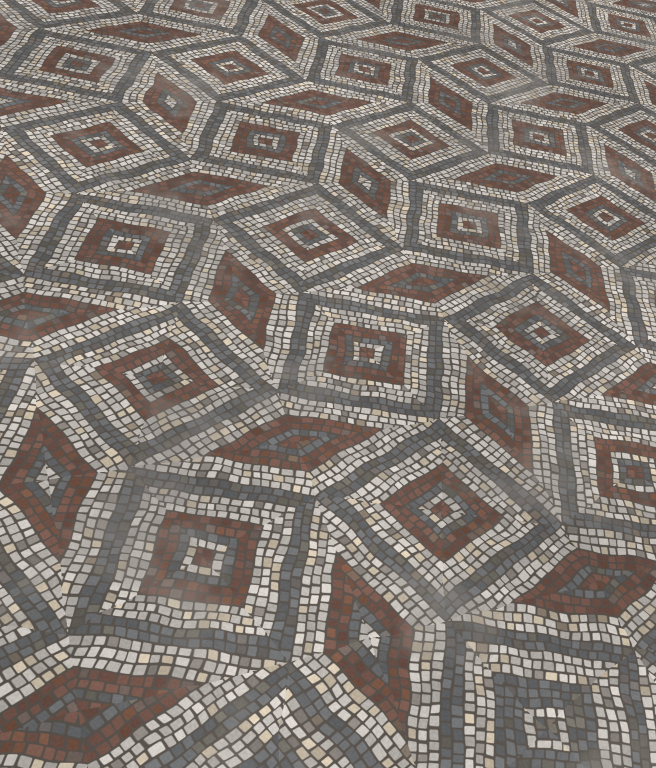
This pattern is drawn by a Shadertoy shader. Its source:

```glsl
const float SKEW = 0.195;  // tilt of tile edges against the lattice

struct Tile { vec2 local; vec2 center; float shear; };

float hash(vec2 p) {
    vec3 q = fract(vec3(p.xyx) * 0.1031);
    q += dot(q, q.yzx + 33.33);
    return fract((q.x + q.y) * q.z);
}

vec2 gradientAt(vec2 cell) {
    float angle = 6.2832 * hash(cell);
    return vec2(cos(angle), sin(angle));
}

float gradientNoise(vec2 p) {
    vec2 i = floor(p), f = p - i;
    vec2 u = f * f * f * (f * (f * 6.0 - 15.0) + 10.0);
    vec2 o = vec2(0, 1);
    float low = mix(dot(gradientAt(i), f), dot(gradientAt(i + o.yx), f - o.yx), u.x);
    float high = mix(dot(gradientAt(i + o), f - o), dot(gradientAt(i + 1.0), f - 1.0), u.x);
    return mix(low, high, u.y);
}

// Perspective view: canvas position to floor lattice position
vec2 canvasToFloor(vec2 uv) {
    mat3 camera = mat3(0.2733, 0.3292, 0.23,
                       0.3085, -0.174, -0.049,
                       0.4779, 0.5404, 1.0);
    vec3 q = inverse(camera) * vec3(uv, 1.0);
    return q.xy / q.z;
}

// Two squares and two rhombi share each lattice cell
Tile findTile(vec2 p, float skew) {
    Tile tile;
    float nearest = 1e5;
    for (int i = 0; i < 4; i++) {
        vec2 parity = vec2(i & 1, i >> 1);
        vec2 edgeA = vec2(0.5, skew * (2.0 * parity.x - 1.0));
        vec2 edgeB = vec2(skew * (1.0 - 2.0 * parity.y), 0.5);
        vec2 offset = p - 0.5 * parity;
        vec2 id = round(offset);
        vec2 local = inverse(mat2(edgeA, edgeB)) * (offset - id);
        float reach = max(abs(local.x), abs(local.y));
        if (reach < nearest) {
            nearest = reach;
            tile = Tile(local, id + 0.5 * parity, dot(edgeA, edgeB) / dot(edgeA, edgeA));
        }
    }
    return tile;
}

// Stone colour of each concentric row, counted from the tile edge
vec3 rowColour(float row, bool square, bool plain, float variant) {
    vec3 white = vec3(0.76, 0.74, 0.715);
    vec3 slate = vec3(0.415, 0.42, 0.425);
    vec3 brown = vec3(0.455, 0.335, 0.295);
    if (square) {
        vec3 accent = plain ? slate : brown;
        if (row < 2.0) return slate;
        if (row < 5.0) return white;
        if (row < 7.0) return accent;
        if (row < 8.0) return variant < 0.6 ? slate : white;
        if (row < 9.0) return variant < 0.6 ? white : slate;
        return accent;
    }
    if (row < 3.0) return white;
    if (row < 5.0) return brown;
    if (row < 6.0) return slate;
    return variant < 0.4 ? white : brown;
}

vec3 mosaic(vec2 p, float pixel) {
    // Hand-laid wobble
    vec2 wobble = vec2(gradientNoise(p * 9.0), gradientNoise(p * 9.0 + 31.7));
    Tile tile = findTile(p + 0.014 * wobble, SKEW);
    vec2 st = tile.local;
    bool square = abs(tile.shear) < 0.1;
    bool plain = tile.center.x - tile.center.y < -1.5;

    // Rows follow the nearest edge, stones run along it
    bool sideways = abs(st.x) > abs(st.y);
    vec2 axis = sideways ? st : st.yx;
    float ring = max(0.0, (1.0 - 2.0 * abs(axis.x)) * (square ? 10.0 : 7.0));
    float row = floor(ring);
    float side = (sideways ? 1.0 : 3.0) + step(0.0, axis.x);
    vec2 tileSeed = tile.center * 26.0 + 311.0;
    float along = (axis.y + tile.shear * axis.x) * 18.0;
    along += hash(tileSeed + vec2(row, side * 7.0));
    along += 0.35 * gradientNoise(vec2(along * 0.6, row * 3.7 + side));
    vec2 seed = tileSeed + vec2(floor(along) + side * 41.0, row * 13.0);

    // Rounded stone with irregular size
    vec2 q = vec2(fract(along), fract(ring)) - 0.5;
    q += 0.12 * (hash(seed + 5.3) - 0.5) * q.yx;
    vec2 halfSize = 0.36 + 0.09 * vec2(hash(seed + 1.7), hash(seed + 9.1));
    vec2 corner = abs(q) - halfSize + 0.12;
    float edge = length(max(corner, 0.0)) + min(max(corner.x, corner.y), 0.0) - 0.12;
    float soft = 0.04 + 18.0 * pixel;
    float stoneMask = 1.0 - smoothstep(-soft, soft, edge);

    // Stone tone, odd replacements and grain
    vec3 stone = rowColour(row, square, plain, hash(tileSeed));
    float tone = hash(seed + 17.9);
    stone = mix(stone, vec3(0.45, 0.42, 0.40), 0.7 * step(0.93, hash(seed + 23.0)));
    stone *= 0.86 + 0.27 * tone + 0.08 * gradientNoise(p * 140.0);
    stone *= mix(vec3(1.0), vec3(1.02, 0.98, 0.90), step(0.8, hash(seed + 3.1)));
    vec3 colour = mix(vec3(0.35, 0.325, 0.305), stone, stoneMask);

    // Dust and broad stains
    float dust = smoothstep(0.05, 0.55, gradientNoise(p * 2.3 + 4.0) + 0.4 * gradientNoise(p * 11.0));
    colour = mix(colour, vec3(0.57, 0.55, 0.53), 0.4 * dust);
    return colour * (1.0 + 0.14 * gradientNoise(p * 1.6 + 8.0));
}

void mainImage(out vec4 fragColor, in vec2 fragCoord) {
    // Four samples per pixel
    vec3 sum = vec3(0.0);
    for (int i = 0; i < 4; i++) {
        vec2 jitter = 0.5 * vec2(i & 1, i >> 1) - 0.25;
        vec2 uv = (fragCoord + jitter) / iResolution.y;
        vec2 p = canvasToFloor(uv);
        float pixel = length(canvasToFloor(uv + 0.5 / iResolution.y) - p) * 0.5;
        sum += mosaic(p, pixel);
    }
    fragColor = vec4(sum / 4.0, 1.0);
}
```
